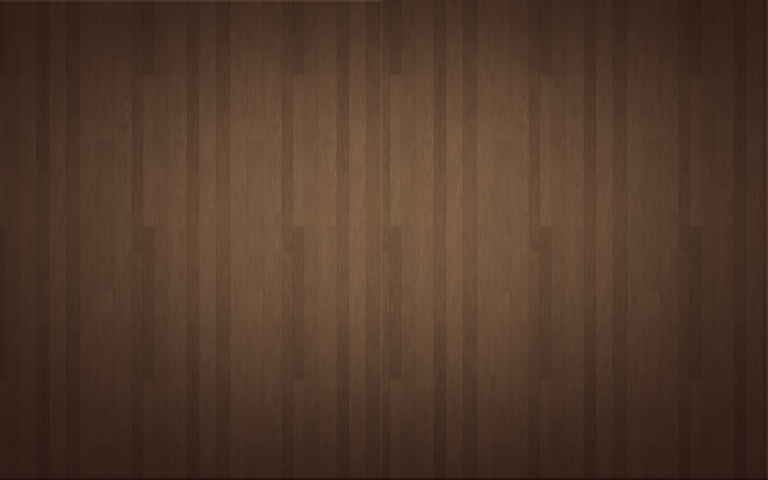
Reproduce this texture procedurally as a Shadertoy shader.

```glsl
// Dark brown parquet of narrow upright planks, lit by a soft central glow.

#define TILE_WIDTH 0.1953    // repeat across, in canvas widths
#define PLANK_HEIGHT 0.317   // plank length, in canvas heights
#define LEFT_START 0.1862    // tile origin in the left panel
#define RIGHT_START 0.3125   // tile origin in the right panel
#define PANEL_SEAM 0.498     // where the two panels meet
#define GRAIN 0.17           // strength of the fine grain
#define RINGS 0.035          // strength of the arched figure
#define SEAM_DARK 0.07       // darkening along plank edges
#define GLOW_CENTER vec2(0.5, 0.55)
#define GLOW_FALLOFF vec2(5.1, 5.7)
#define SHADOW_COLOR vec3(0.183, 0.110, 0.086)
#define LIGHT_COLOR vec3(0.478, 0.360, 0.262)

// Plank columns inside one tile: edges, joint heights, tones of both rows
const float EDGE[11] = float[11](0.0, 0.073, 0.167, 0.293, 0.373, 0.487,
                                 0.58, 0.693, 0.8, 0.927, 1.0);
const float JOINT[10] = float[10](0.49, 0.48, 0.49, 0.13, 0.78,
                                  0.77, 0.2, 0.92, 0.39, 0.66);
const float TONE_A[10] = float[10](0.02, -0.01, 0.02, -0.09, 0.04,
                                   -0.05, 0.05, 0.0, 0.03, -0.08);
const float TONE_B[10] = float[10](-0.11, -0.03, 0.0, -0.07, 0.03,
                                   -0.07, 0.02, 0.04, 0.0, -0.06);

float hash(vec2 p) {
    return fract(sin(dot(p, vec2(127.1, 311.7))) * 43758.5453);
}

float noise(vec2 p) {
    vec2 cell = floor(p), f = fract(p);
    f = f * f * (3.0 - 2.0 * f);
    return mix(mix(hash(cell), hash(cell + vec2(1, 0)), f.x),
               mix(hash(cell + vec2(0, 1)), hash(cell + vec2(1, 1)), f.x), f.y);
}

// Relative brightness of the wood at a canvas position
float woodTone(vec2 uv) {
    float start = uv.x < PANEL_SEAM ? LEFT_START : RIGHT_START;
    float across = fract((uv.x - start) / TILE_WIDTH);
    int column = 0;
    for (int i = 1; i < 10; i++) if (across >= EDGE[i]) column = i;

    float along = (1.0 - uv.y) / PLANK_HEIGHT - JOINT[column];
    float row = mod(floor(along), 2.0);
    float y = fract(along);
    float width = EDGE[column + 1] - EDGE[column];
    float x = across - EDGE[column];
    vec2 id = vec2(float(column), row);
    float seed = hash(id + 3.7);
    float tone = 1.0 + mix(TONE_A[column], TONE_B[column], row);

    // Wavering fibres, short pores and cloudy patches
    vec2 offset = id * vec2(17.0, 31.0);
    float drift = 0.03 * noise(vec2(x * 12.0, y * 6.0) + offset);
    float fibre = noise(vec2((x + drift) * 120.0, y * 9.0) + offset) - 0.5;
    float pores = noise(vec2((x + drift) * 190.0, y * 38.0) + offset + 9.0) - 0.5;
    float cloud = noise(vec2(x * 20.0, y * 9.0) + offset + 5.0) - 0.5;
    tone += GRAIN * (0.4 * fibre + 0.45 * pores + 0.3 * cloud);

    // Thin arched rings, strong on some planks only
    float bend = x / width - 0.3 - 0.4 * seed;
    float warp = noise(vec2(x * 25.0, y * 8.0) + offset);
    float rings = sin(48.0 * y + 65.0 * bend * bend + 6.0 * warp);
    tone -= RINGS * (rings * abs(rings) + 0.2) * smoothstep(0.3, 0.9, seed)
          * smoothstep(0.0, 0.3, y) * smoothstep(1.0, 0.7, y);

    // Faint broken lines at the sides, fainter ones at the ends
    float side = min(x, width - x);
    float end = min(y, 1.0 - y);
    float broken = 0.4 + 0.6 * noise(vec2(float(column) * 5.0, y * 12.0) + offset);
    float seam = max(broken * (1.0 - smoothstep(0.001, 0.006, side)),
                     0.45 * (1.0 - smoothstep(0.001, 0.005, end)));
    return tone - SEAM_DARK * seam;
}

void mainImage(out vec4 fragColor, in vec2 fragCoord) {
    vec2 uv = fragCoord / iResolution.xy;

    // Average four samples for smooth plank edges
    float tone = 0.0;
    for (int i = 0; i < 4; i++) {
        vec2 shift = vec2(float(i % 2), float(i / 2)) * 0.5 - 0.25;
        tone += 0.25 * woodTone((fragCoord + shift) / iResolution.xy);
    }

    // Wide glow fading into the corners
    vec2 d = uv - GLOW_CENTER;
    float glow = exp(-pow(dot(d * d, GLOW_FALLOFF), 1.25));
    vec3 color = mix(SHADOW_COLOR, LIGHT_COLOR, glow) * tone;

    // Faint rims: light at the upper left and right, dark at the bottom
    vec2 soft = 1.0 / iResolution.xy;
    float topRim = smoothstep(0.997 - soft.y, 0.997 + soft.y, uv.y)
                 * (1.0 - smoothstep(PANEL_SEAM - soft.x, PANEL_SEAM + soft.x, uv.x));
    float rightRim = smoothstep(0.9985 - soft.x, 0.9985 + soft.x, uv.x);
    float bottomRim = 1.0 - smoothstep(0.004 - soft.y, 0.004 + soft.y, uv.y);
    color += vec3(0.09, 0.07, 0.05) * max(topRim, rightRim);
    color *= mix(vec3(1.0), vec3(0.7, 0.5, 0.5), bottomRim);

    fragColor = vec4(color, 1.0);
}
```
